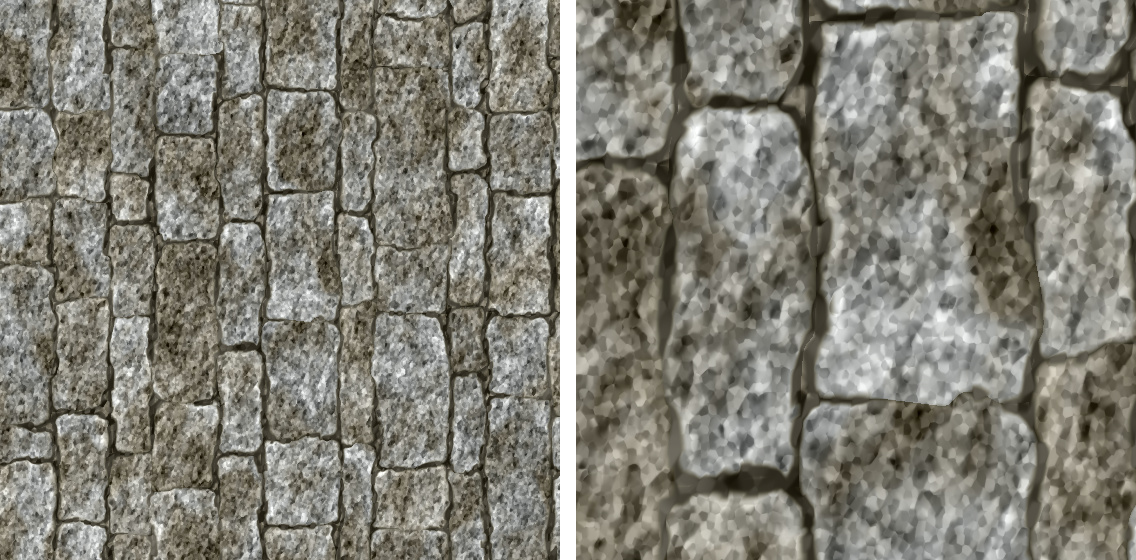
Left, the full canvas; right, a detail of the centre.
Give the GLSL for this texture, as a Shadertoy shader.

```glsl
vec2 hash2(vec2 p) {
    vec3 q = fract(p.xyx * vec3(0.1031, 0.1030, 0.0973));
    q += dot(q, q.yzx + 33.33);
    return fract((q.xx + q.yz) * q.zy);
}

// Cellular noise: x = blended cell value, y = distance to the nearest point
vec2 cells(vec2 p) {
    vec2 base = floor(p), f = p - base;
    float sum = 0.0005, weight = 0.001, nearest = 2.0;
    for (int y = -1; y <= 1; y++)
    for (int x = -1; x <= 1; x++) {
        vec2 cell = vec2(x, y);
        vec2 toPoint = cell + hash2(base + cell) - f;
        float d2 = dot(toPoint, toPoint);
        float w = pow(max(1.0 - d2, 0.0), 6.0);
        sum += w * hash2(base + cell + 71.7).x;
        weight += w;
        nearest = min(nearest, d2);
    }
    return vec2(sum / weight, sqrt(nearest));
}

float edge(float i, float seed, float jitter) {
    return i + jitter * (hash2(vec2(i + 40.0, seed)).x - 0.5);
}

// Irregular repeat: lower edge, upper edge, index
vec3 span(float x, float seed, float jitter) {
    float i = floor(x);
    if (x < edge(i, seed, jitter)) i -= 1.0;
    else if (x >= edge(i + 1.0, seed, jitter)) i += 1.0;
    return vec3(edge(i, seed, jitter), edge(i + 1.0, seed, jitter), i);
}

float roundedBox(vec2 p, vec2 halfSize, float r) {
    vec2 k = abs(p) - halfSize + r;
    return length(max(k, 0.0)) + min(max(k.x, k.y), 0.0) - r;
}

void mainImage(out vec4 fragColor, in vec2 fragCoord) {
    vec2 p = fragCoord / min(iResolution.x, iResolution.y);

    // Grain at several scales, slanted and drawn out upwards
    vec2 slant = vec2(p.x - 0.25 * p.y, p.y * 0.65);
    vec2 mid = cells(slant * 62.0 + 9.0);
    float fine = cells(slant * 135.0 + 31.0).x;
    float dust = cells(p * vec2(250.0, 210.0) + 57.0).x;
    float earth = cells(p * vec2(12.0, 8.0) + 45.0).x;

    // Columns of stones with wavering joints
    vec2 q = p + 0.003 * sin(p.yx * vec2(21.0, 27.0) + 2.0 * sin(p * 13.0));
    q += 0.011 * (vec2(cells(p * 24.0).x, cells(p * 24.0 + 83.0).x) - 0.5);
    vec3 column = span(q.x * 10.3, 3.0, 0.55);
    vec2 columnRand = hash2(vec2(column.z + 20.0, 5.0));
    float rows = mix(4.3, 6.3, columnRand.x);
    vec3 row = span(q.y * rows + 7.0 * columnRand.y, column.z + 60.0, 0.7);

    // One stone
    vec2 id = vec2(column.z, row.z) + 15.0;
    vec2 rand = hash2(id), look = hash2(id + 130.0);
    vec2 lo = vec2(column.x / 10.3, (row.x - 7.0 * columnRand.y) / rows);
    vec2 hi = vec2(column.y / 10.3, (row.y - 7.0 * columnRand.y) / rows);
    vec2 local = q - 0.5 * (lo + hi);
    local.x += local.y * (look.x - 0.5) * 0.05;
    vec2 halfSize = 0.5 * (hi - lo) - vec2(0.0030, 0.0014) - vec2(0.0035, 0.0025) * rand;
    float d = roundedBox(local, halfSize, 0.007 + 0.012 * rand.y);
    d += 0.006 * (mid.x - 0.5) + 0.005 * (fine - 0.5) + 0.006 * (earth - 0.5);

    // Stone face: mottling, stains and pits
    float patches = cells(p * vec2(17.0, 11.0) + id * 3.7).x;
    float stain = cells(p * vec2(12.0, 8.0) + id * 5.3 + 19.0).x;
    float tone = 0.558 + 0.06 * (look.y - 0.5) + 0.20 * (patches - 0.5);
    tone += 0.22 * (mid.x - 0.5) + 0.31 * (fine - 0.5) + 0.27 * (dust - 0.5);
    tone -= 0.13 * smoothstep(0.52, 0.8, stain) * (0.4 + mid.x);
    tone -= 0.13 * (1.0 - smoothstep(0.1, 0.3, mid.y)) * smoothstep(0.5, 0.75, 1.0 - fine);

    // Worn pale rim, brighter towards the upper left
    float rim = smoothstep(-0.012, -0.004, d);
    float facing = dot(local / halfSize, vec2(-0.5, 0.7));
    tone += rim * (0.07 + 0.04 * facing) * (0.5 + patches);

    float cool = smoothstep(0.2, 0.8, 0.25 * look.x + 0.4 * patches + 0.45 * (1.0 - stain) - 0.05);
    cool = clamp(cool + 0.5 * (mid.x - 0.5), 0.0, 1.0);
    vec3 stone = tone + mix(vec3(0.024, 0.0, -0.065), vec3(-0.008, 0.002, -0.005), cool);

    // Joint: mossy sides, dark core, grit in the wider corners
    vec3 moss = vec3(0.37, 0.355, 0.28) + 0.3 * (fine - 0.5);
    vec3 core = vec3(0.205, 0.19, 0.145) + 0.25 * (fine - 0.5) + 0.3 * max(0.5 - earth, 0.0);
    vec3 grit = vec3(0.43, 0.41, 0.34) + 0.35 * (fine - 0.5) + 0.25 * (dust - 0.5);
    vec3 joint = mix(moss, core, smoothstep(-0.0005, 0.003, d));
    joint = mix(joint, grit, 0.8 * smoothstep(0.006, 0.011, d));

    float soft = max(0.0022, 0.7 / min(iResolution.x, iResolution.y));
    vec3 color = mix(stone, joint, smoothstep(-soft, soft, d));
    fragColor = vec4(clamp(color, 0.0, 1.0), 1.0);
}
```
